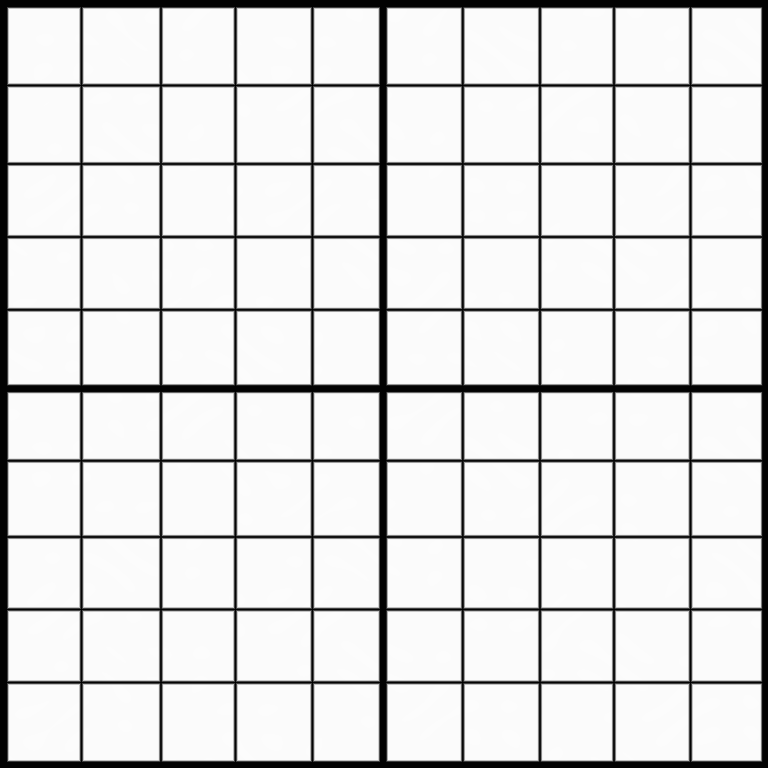
A Shadertoy shader for this pattern:

```glsl
// Offset of each ruled line from an even tenth, in thousandths (x, y)
const vec2 lineDrift[9] = vec2[9](
    vec2(6.1, 11.3), vec2(9.6, 6.4), vec2(6.6, 0.8),
    vec2(6.8, 0.0), vec2(-1.1, -6.1), vec2(2.6, -3.4),
    vec2(3.1, -8.6), vec2(-0.5, -13.5), vec2(-0.9, -11.3));

float inkCoverage(float signedDistance, float softness) {
    return 1.0 - smoothstep(-softness, softness, signedDistance);
}

// Signed distance to the nearest ruled line; the middle one is heavy
float rulingDistance(vec2 uv) {
    float nearest = 1.0;
    for (int i = 0; i < 9; i++) {
        vec2 center = 0.1 * float(i + 1) + 0.001 * lineDrift[i];
        float halfWidth = i == 4 ? 0.0052 : 0.0019;
        vec2 gap = abs(uv - center) - halfWidth;
        nearest = min(nearest, min(gap.x, gap.y));
    }
    return nearest;
}

// Signed distance to the heavy border, slightly uneven per side
float borderDistance(vec2 uv) {
    vec2 inset = min(uv - vec2(0.0104, 0.0091), vec2(0.9915, 0.9896) - uv);
    return min(inset.x, inset.y);
}

// Faint mottling of the paper
float paperMottle(vec2 uv) {
    return sin(uv.x * 61.0 + 2.0 * sin(uv.y * 47.0))
         * sin(uv.y * 83.0 + 2.0 * sin(uv.x * 39.0));
}

void mainImage(out vec4 fragColor, in vec2 fragCoord) {
    vec2 uv = fragCoord / iResolution.xy;
    float softness = max(0.0018, 0.75 / min(iResolution.x, iResolution.y));

    float ink = inkCoverage(min(rulingDistance(uv), borderDistance(uv)), softness);
    vec3 paper = vec3(0.985 + 0.002 * paperMottle(uv));
    fragColor = vec4(mix(paper, vec3(0.008), ink), 1.0);
}
```
